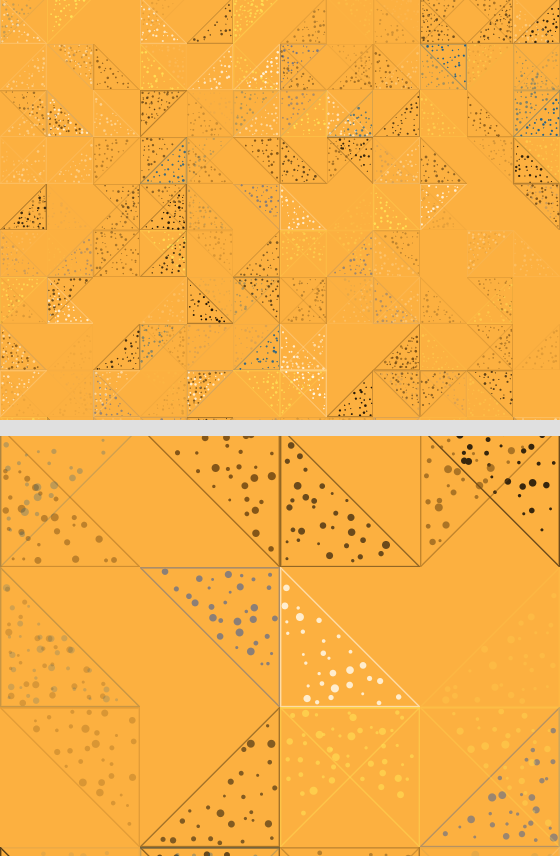
Top: the whole. Bottom: its middle third, enlarged.
This pattern is drawn by a Shadertoy shader. Its source:

```glsl
// Orange grid of overlapping right triangles, thinly outlined and speckled with dots.

const float COLUMNS = 12.0;        // square cells across the canvas
const float ROW_SHIFT = 0.0625;    // height of the lowest grid line, in cells
const int LAYERS = 2;              // triangles that may overlap in one cell
const float PRESENCE = 0.78;       // chance that a triangle is drawn
const float LINE_WIDTH = 0.010;    // in cells
const float LINE_OPACITY = 0.72;
const float DOT_GRID = 9.0;        // dot sites along a cell side
const float DOT_PRESENCE = 0.86;
const float DOT_JITTER = 0.76;     // share of a site that a centre may roam
const float DOT_MIN = 0.010;       // dot radii, in cells
const float DOT_MAX = 0.029;
const float DOT_MARGIN = 0.030;    // gap between dot centres and outlines

const vec3 ORANGE = vec3(0.988, 0.690, 0.251);
const vec3 BLACK  = vec3(0.09, 0.06, 0.02);
const vec3 BROWN  = vec3(0.48, 0.31, 0.08);
const vec3 GREY   = vec3(0.48, 0.47, 0.50);
const vec3 BLUE   = vec3(0.08, 0.36, 0.55);
const vec3 WHITE  = vec3(1.00, 0.97, 0.90);
const vec3 YELLOW = vec3(1.00, 0.88, 0.33);

// Three random values in 0..1 from integer coordinates (PCG hash).
vec3 hash3(vec2 id, int seed) {
    uvec3 v = uvec3(ivec3(ivec2(id), seed)) * 1664525u + 1013904223u;
    v.x += v.y * v.z; v.y += v.z * v.x; v.z += v.x * v.y;
    v ^= v >> 16u;
    v.x += v.y * v.z; v.y += v.z * v.x; v.z += v.x * v.y;
    return vec3(v >> 8u) / 16777216.0;
}

vec3 inkColor(float pick) {
    if (pick < 0.34) return BLACK;
    if (pick < 0.48) return BROWN;
    if (pick < 0.60) return GREY;
    if (pick < 0.72) return BLUE;
    if (pick < 0.88) return WHITE;
    return YELLOW;
}

// Inner distances to the nearer leg (x) and to the hypotenuse (y).
vec2 triangleDistances(vec2 local, vec2 flip) {
    vec2 q = mix(local, 1.0 - local, flip);
    return vec2(min(q.x, q.y), (1.0 - q.x - q.y) * 0.70711);
}

float coverage(float inside, float pixel) {
    return clamp(inside / pixel + 0.5, 0.0, 1.0);
}

// Outline; strokes thinner than a pixel fade instead of breaking up.
float outline(vec2 local, vec2 flip, float pixel) {
    vec2 d = triangleDistances(local, flip);
    float width = max(LINE_WIDTH, pixel);
    float legs = coverage(width - d.x, pixel);
    float hypotenuse = coverage(0.5 * width - abs(d.y), pixel);
    return max(legs, hypotenuse) * min(1.0, LINE_WIDTH / pixel);
}

// Jittered dots whose centres lie within the triangle.
float speckle(vec2 p, vec2 cell, vec2 flip, int seed, float pixel) {
    vec2 site = floor(p * DOT_GRID);
    float mask = 0.0;
    for (int j = -1; j <= 1; j++)
    for (int i = -1; i <= 1; i++) {
        vec2 id = site + vec2(i, j);
        vec3 rnd = hash3(id, seed);
        vec3 look = hash3(id, seed + 7);
        vec2 center = (id + 0.5 + DOT_JITTER * (rnd.xy - 0.5)) / DOT_GRID;
        vec2 d = triangleDistances(center - cell, flip);
        vec2 edge = min(center - cell, 1.0 - center + cell);
        if (min(min(d.x, d.y), min(edge.x, edge.y)) < DOT_MARGIN) continue;
        if (look.x > DOT_PRESENCE) continue;
        float radius = mix(DOT_MIN, DOT_MAX, pow(rnd.z, 1.4));
        float dotMask = coverage(radius - distance(p, center), pixel);
        mask = max(mask, dotMask * min(1.0, 2.0 * radius / pixel));
    }
    return mask;
}

void mainImage(out vec4 fragColor, in vec2 fragCoord) {
    float pixel = COLUMNS / iResolution.x;
    vec2 p = fragCoord * pixel + vec2(0.0, 1.0 - ROW_SHIFT);
    vec2 cell = floor(p);
    vec3 color = ORANGE;

    for (int layer = 0; layer < LAYERS; layer++) {
        int seed = 31 + 20 * layer;
        vec3 shape = hash3(cell, seed);
        vec3 ink = hash3(cell, seed + 5);
        if (shape.z > PRESENCE) continue;

        vec2 flip = step(0.5, shape.xy);
        float opacity = mix(0.08, 1.0, pow(ink.y, 1.3));
        vec3 tint = inkColor(ink.x);
        float lines = outline(p - cell, flip, pixel) * LINE_OPACITY;
        float dots = speckle(p, cell, flip, seed + 2, pixel);
        color = mix(color, tint, max(lines, dots) * opacity);
    }
    fragColor = vec4(color, 1.0);
}
```
